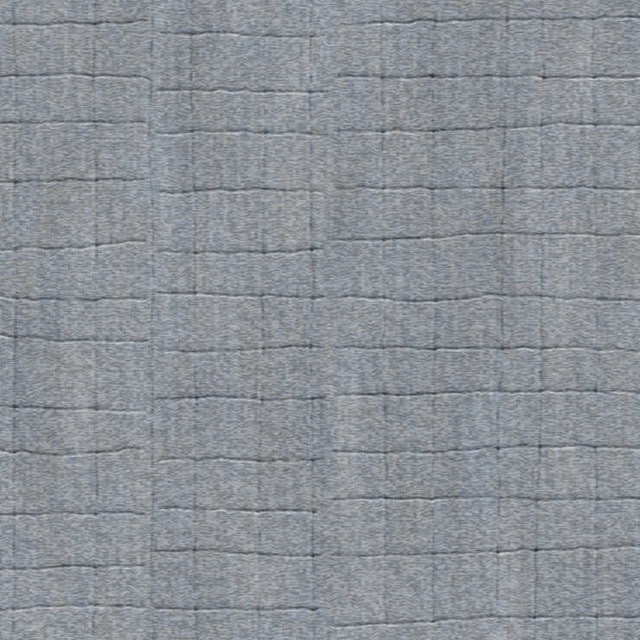
This texture is drawn by a Shadertoy shader. Its source:

```glsl
const vec3 CLOTH = vec3(0.557, 0.577, 0.600);
const vec3 WARM_SHIFT = vec3(0.030, 0.004, -0.026);
const float CREASE_ROWS = 12.0;
const float THREAD_COLUMNS = 11.0;

float hash(vec2 p) {
    return fract(sin(dot(p, vec2(127.1, 311.7))) * 43758.5453);
}

float noise(vec2 p) {
    vec2 cell = floor(p);
    vec2 f = fract(p);
    f = f * f * (3.0 - 2.0 * f);
    float low = mix(hash(cell), hash(cell + vec2(1.0, 0.0)), f.x);
    float high = mix(hash(cell + vec2(0.0, 1.0)), hash(cell + 1.0), f.x);
    return mix(low, high, f.y);
}

// Noise centred on zero
float ripple(vec2 p) {
    return noise(p) - 0.5;
}

float bump(float d, float width) {
    return exp(-d * d / (width * width));
}

// Short wavy horizontal fibres
float grain(vec2 uv) {
    float warp = ripple(uv * vec2(95.0, 75.0));
    float rows = sin(6.2832 * (uv.y * 185.0 + 1.5 * warp));
    float fibres = ripple(vec2(uv.x * 185.0, uv.y * 300.0 + warp));
    float specks = ripple(uv * 400.0 + 31.0);
    return 0.030 * rows + 0.16 * fibres + 0.09 * specks;
}

// Broad vertical bands and thin lengthwise streaks
float bands(vec2 uv) {
    return 0.050 * ripple(uv * vec2(24.0, 3.0) + 7.0)
         + 0.034 * ripple(uv * vec2(130.0, 9.0) + 19.0)
         + 0.026 * ripple(uv * vec2(9.0, 8.0) + 43.0);
}

// Coverage of the dotted vertical threads
float threads(vec2 uv, float width) {
    float column = floor(uv.x * THREAD_COLUMNS);
    float cover = 0.0;
    for (float i = -1.0; i <= 1.0; i++) {
        float id = column + i;
        float x = (id + 0.5 + 0.5 * (hash(vec2(id, 3.0)) - 0.5)) / THREAD_COLUMNS;
        x += (hash(vec2(id, 8.0)) - 0.6) * 0.025 * (0.5 - uv.y);
        x += 0.007 * ripple(vec2(id * 17.0, uv.y * 9.0));
        x += 0.003 * ripple(vec2(id * 29.0, uv.y * 60.0));
        cover += bump(uv.x - x, width);
    }
    return cover;
}

// Pressed creases: dark upper side, bright lower lip, knots at threads
float creases(vec2 uv, float panel, float centre, float edgeDistance, float knot) {
    float row = floor(uv.y * CREASE_ROWS);
    float tone = 0.0;
    for (float i = -1.0; i <= 1.0; i++) {
        vec2 id = vec2(row + i, panel * 13.0 + 5.0);
        float y = (id.x + 0.5 + 0.36 * (hash(id) - 0.5)) / CREASE_ROWS;
        y += (hash(id + 40.0) - 0.5) * 0.055 * (uv.x - centre);
        vec2 lane = id * vec2(23.0, 11.0);
        y += 0.010 * ripple(lane + vec2(uv.x * 9.0, 0.0));
        y += 0.004 * ripple(lane + vec2(uv.x * 55.0, 0.0));
        float d = uv.y - y + 0.0012 * knot;
        float taper = 0.012 * hash(id + 70.0);
        float fade = smoothstep(taper, taper + 0.006, edgeDistance);
        float press = 0.55 + 0.75 * noise(lane + vec2(uv.x * 26.0, 4.0));
        float lip = 0.25 + 1.2 * noise(lane + vec2(uv.x * 38.0, 9.0));
        float shade = -0.155 * press * bump(d - 0.0010, 0.0021);
        shade += 0.115 * lip * bump(d + 0.0031, 0.0019);
        shade -= 0.025 * bump(d - 0.003, 0.006);
        shade -= 0.07 * knot * bump(d - 0.002, 0.0035);
        tone += fade * shade;
    }
    return tone;
}

void mainImage(out vec4 fragColor, in vec2 fragCoord) {
    vec2 uv = fragCoord / iResolution.xy;

    // Three panels with slightly wandering seams
    float leftSeam = 0.238 + 0.014 * (uv.y - 0.5);
    float rightSeam = 0.513 + 0.008 * ripple(vec2(uv.y * 5.0, 2.0));
    float panel = step(leftSeam, uv.x) + step(rightSeam, uv.x);
    float centre = panel < 0.5 ? 0.12 : (panel < 1.5 ? 0.375 : 0.755);
    float edgeDistance = min(abs(uv.x - leftSeam), abs(uv.x - rightSeam));

    // Relief and weave
    float dots = smoothstep(0.35, 0.8, noise(uv * vec2(14.0, 75.0) + 61.0));
    float tone = grain(uv) + bands(uv);
    tone -= threads(uv, 0.0024) * (0.018 + 0.075 * dots);
    tone += threads(uv + vec2(0.005, 0.0), 0.0025) * 0.020;
    tone += creases(uv, panel, centre, edgeDistance, threads(uv, 0.0040));

    // Fine warm and cool flecks
    float warmth = ripple(uv * vec2(210.0, 260.0) + 90.0)
                 + 0.5 * ripple(uv * vec2(45.0, 14.0) + 12.0);
    vec3 colour = CLOTH + tone + WARM_SHIFT * warmth * 1.5;
    fragColor = vec4(clamp(colour, 0.0, 1.0), 1.0);
}
```
